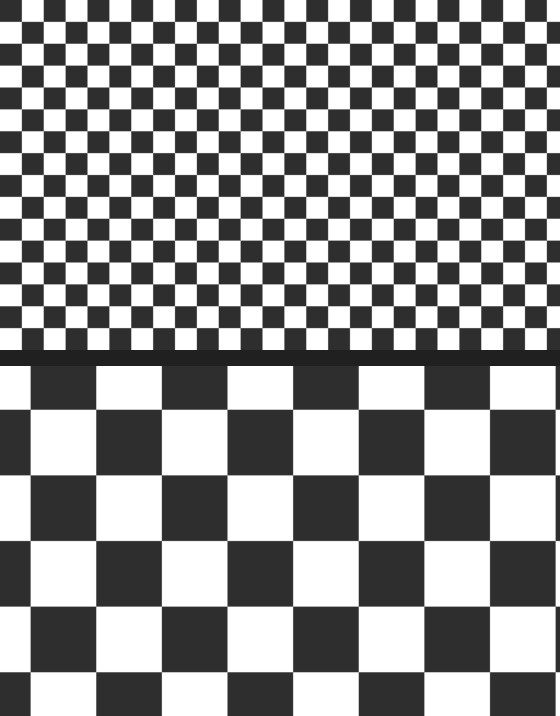
Top: the whole. Bottom: its middle third, enlarged.
Give the GLSL for this pattern, as a Shadertoy shader.

```glsl
// Flat checkerboard of dark and white squares with finely smoothed edges.

#define ROWS 16.0              // squares from bottom to top
#define EDGE_SOFTNESS 0.8      // half width of the edge blend, in pixels
#define DARK_COLOR vec3(0.18)
#define LIGHT_COLOR vec3(1.0)

// Alternates between +1 and -1 along each axis, smoothed at interior edges.
vec2 alternatingBands(vec2 p, vec2 cellCount, float blurWidth) {
    // Canvas borders are not edges, so only interior grid lines are blended.
    vec2 edge = clamp(floor(p + 0.5), vec2(1.0), ceil(cellCount) - 1.0);
    vec2 side = 2.0 * smoothstep(-blurWidth, blurWidth, p - edge) - 1.0;
    vec2 parity = 1.0 - 2.0 * mod(edge, 2.0);
    return side * parity;
}

void mainImage(out vec4 fragColor, in vec2 fragCoord) {
    // Grid units: one square is one unit, counted from the lower left.
    float pixelSize = ROWS / iResolution.y;
    vec2 p = fragCoord * pixelSize;
    vec2 cellCount = iResolution.xy * pixelSize;

    // Equal signs on both axes give a light square.
    vec2 bands = alternatingBands(p, cellCount, EDGE_SOFTNESS * pixelSize);
    float lightness = 0.5 + 0.5 * bands.x * bands.y;

    fragColor = vec4(mix(DARK_COLOR, LIGHT_COLOR, lightness), 1.0);
}
```
